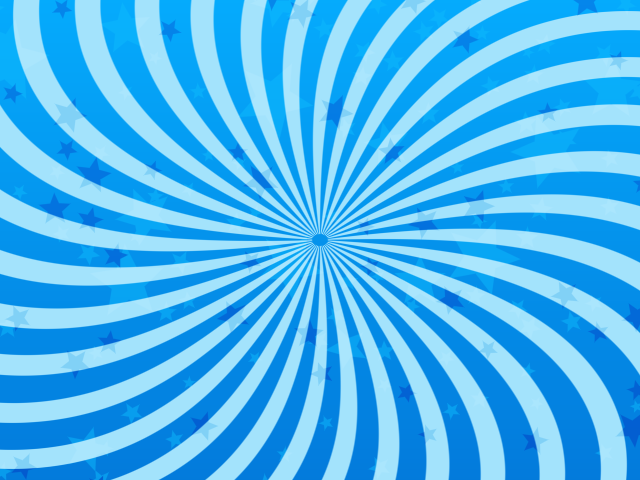
Reproduce this background procedurally as a Shadertoy shader.

```glsl
// Pale swirling sunburst over a blue gradient, strewn with translucent stars.

float hash(vec2 p) {
    vec3 q = fract(vec3(p.xyx) * vec3(0.1031, 0.1030, 0.0973));
    q += dot(q, q.yzx + 33.33);
    return fract((q.x + q.y) * q.z);
}

// Signed distance to the edges of a five-pointed star
float starDistance(vec2 p, float radius) {
    const float sector = 6.28318 / 5.0;
    float a = abs(mod(atan(p.x, p.y) + 0.5 * sector, sector) - 0.5 * sector);
    vec2 folded = length(p) * vec2(cos(a), sin(a));
    return dot(folded - vec2(radius, 0.0), vec2(0.384, 0.923));
}

// Coverage of stars scattered on a jittered grid
float starLayer(vec2 p, float cell, float density, float size, float seed, float px) {
    float cover = 0.0;
    vec2 home = floor(p / cell);
    for (int j = -1; j <= 1; j++) {
        for (int i = -1; i <= 1; i++) {
            vec2 id = home + vec2(i, j);
            vec2 key = id + 50.0 + seed;
            if (hash(key) > density) continue;
            vec2 jitter = vec2(hash(key + 17.3), hash(key + 41.7));
            float radius = size * mix(0.6, 1.2, hash(key + 73.1));
            float turn = 1.2 * (hash(key + 97.9) - 0.5);
            vec2 q = p - (id + jitter) * cell;
            q = mat2(cos(turn), sin(turn), -sin(turn), cos(turn)) * q;
            cover = max(cover, smoothstep(px, -px, starDistance(q, radius)));
        }
    }
    return cover;
}

void mainImage(out vec4 fragColor, in vec2 fragCoord) {
    vec2 p = (2.0 * fragCoord - iResolution.xy) / iResolution.y;
    float px = 1.5 / iResolution.y;

    // Vertical blue gradient
    float height = 0.5 + 0.5 * p.y;
    vec3 blue = mix(vec3(0.01, 0.48, 0.86), vec3(0.02, 0.67, 0.99), height);
    vec3 pale = vec3(0.64, 0.89, 0.99);

    // Stars tint the blue strongly and the pale rays softly
    float bigStars = starLayer(p, 0.44, 0.5, 0.15, 3.0, px);
    float tinyStars = starLayer(p, 0.15, 0.3, 0.042, 29.0, px);
    float darkStars = starLayer(p, 0.25, 0.5, 0.066, 61.0, px);
    float glow = max(0.5 * bigStars, 0.5 * tinyStars);
    blue = mix(blue, vec3(0.05, 0.73, 0.99), glow);
    pale = mix(pale, vec3(0.72, 0.92, 1.0), 0.7 * glow);
    blue = mix(blue, mix(vec3(0.01, 0.33, 0.80), vec3(0.02, 0.50, 0.91), height), 0.85 * darkStars);
    pale = mix(pale, vec3(0.47, 0.80, 0.96), 0.8 * darkStars);

    // Thirty-two rays, twisted more with distance from the centre
    float r = length(p / vec2(1.333, 1.0));
    float theta = atan(p.y, p.x / 1.1);
    float twist = 5.0 * r + 6.8 * r * r * r - 0.8 * cos(2.0 * theta);
    float phase = (degrees(theta) + twist - 4.2) / 11.25;
    float offCentre = abs(fract(phase + 0.5) - 0.5);
    float halfWidth = 0.5 * max(0.56 - 0.12 * r, 0.42);
    float soft = min(px * 5.1 * (1.0 + 0.3 * r) / max(length(p), 0.01), 0.4);
    float ray = smoothstep(halfWidth + soft, halfWidth - soft, offCentre);

    // Small oval hub
    ray *= smoothstep(-px, px, r - 0.025);

    fragColor = vec4(mix(blue, pale, ray), 1.0);
}
```
